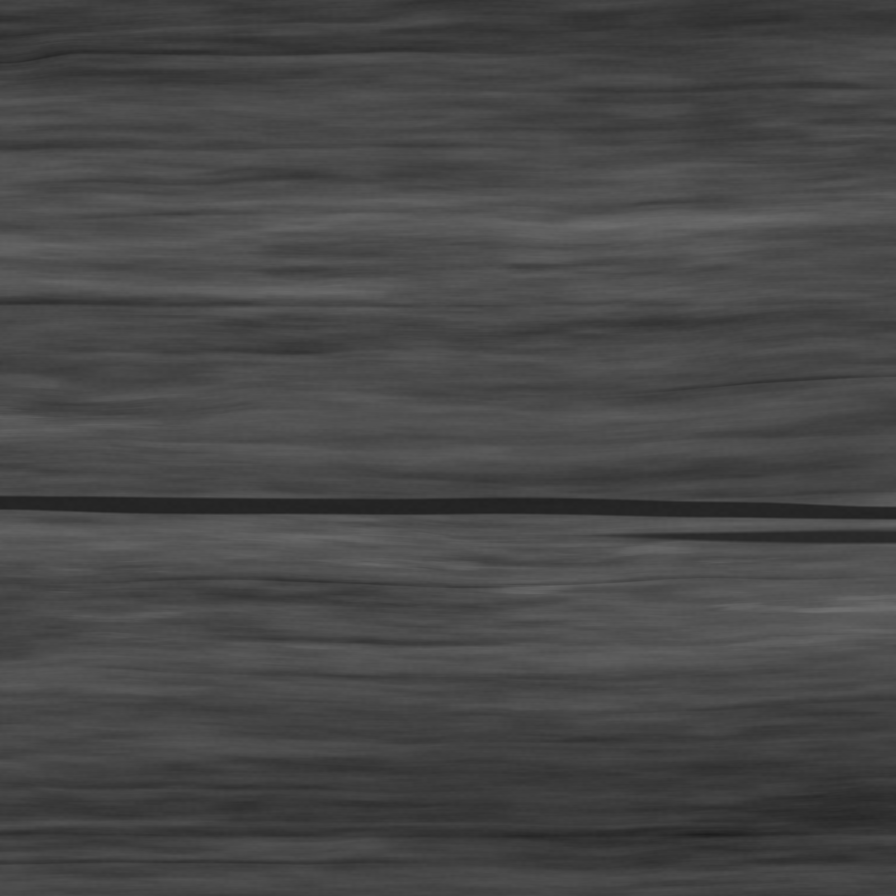
A Shadertoy shader for this texture:

```glsl
#define BASE_TONE 0.291
#define BAND_CONTRAST 0.15
#define STREAK_CONTRAST 0.15
#define FIBRE_CONTRAST 0.10
#define WARP 0.035
#define VEIN_COUNT 22
#define VEIN_DEPTH 0.065
#define CRACK_TONE 0.145
#define CRACK_HALF_WIDTH 0.0075

float hash(vec2 p) {
    vec3 q = fract(vec3(p.xyx) * 0.1031);
    q += dot(q, q.yzx + 33.33);
    return fract((q.x + q.y) * q.z);
}

float noise(vec2 p) {
    vec2 cell = floor(p), f = fract(p);
    f = f * f * f * (f * (f * 6.0 - 15.0) + 10.0);
    float low = mix(hash(cell), hash(cell + vec2(1, 0)), f.x);
    float high = mix(hash(cell + vec2(0, 1)), hash(cell + vec2(1, 1)), f.x);
    return mix(low, high, f.y);
}

float fbm(vec2 p) {
    float sum = 0.0, weight = 0.53;
    for (int i = 0; i < 4; i++) {
        sum += weight * noise(p);
        p = p * vec2(1.9, 2.1) + vec2(17.3, 9.1);
        weight *= 0.5;
    }
    return sum;
}

float bump(float x, float centre, float width) {
    float d = (x - centre) / width;
    return exp(-d * d);
}

// Broad light and dark zones across the plank
float zoneTone(float y) {
    return 0.022 * bump(y, 0.77, 0.12) + 0.035 * bump(y, 0.3, 0.09)
         - 0.040 * smoothstep(0.85, 0.95, y)
         - 0.045 * (1.0 - smoothstep(0.13, 0.24, y));
}

// Bends the grain gently, with tighter curls near the left edge
vec2 warpGrain(vec2 uv) {
    float bend = noise(uv * vec2(2.2, 4.0) + 3.7) - 0.5;
    float ripple = noise(uv * vec2(9.0, 16.0) + 8.1) - 0.5;
    float curl = bump(uv.x, 0.06, 0.2) * (bump(uv.y, 0.54, 0.05) + bump(uv.y, 0.95, 0.04));
    float upper = mix(0.35, 1.0, smoothstep(0.35, 0.5, uv.y));
    uv.y += WARP * upper * bend + (0.005 + 0.025 * curl) * ripple;
    return uv;
}

// A dark line with one crisp lower edge and a softer upper one
float vein(vec2 p, float y, float width, float centreX, float reach) {
    float d = p.y - y;
    float side = d > 0.0 ? 2.2 : 0.8;
    float taper = 1.0 - smoothstep(0.3, 1.0, abs(p.x - centreX) / reach);
    return bump(d, 0.0, width * side) * taper;
}

float scatteredVeins(vec2 p) {
    float dark = 0.0;
    for (int i = 0; i < VEIN_COUNT; i++) {
        float id = float(i) + 1.0;
        float y = (id - 0.5 + 0.8 * (hash(vec2(id, 2.0)) - 0.5)) / float(VEIN_COUNT);
        float slope = 0.03 * (hash(vec2(id, 5.0)) - 0.4);
        y += slope * (p.x - 0.5) + 0.008 * (noise(vec2(p.x * 4.0, id * 7.0)) - 0.5);
        float width = mix(0.0015, 0.0045, hash(vec2(id, 11.0)));
        float reach = mix(0.2, 0.75, hash(vec2(id, 17.0)));
        float strength = mix(0.35, 1.0, hash(vec2(id, 23.0)));
        dark = max(dark, strength * vein(p, y, width, hash(vec2(id, 31.0)), reach));
    }
    return dark;
}

void mainImage(out vec4 fragColor, in vec2 fragCoord) {
    vec2 uv = fragCoord / iResolution.xy;
    vec2 p = warpGrain(uv);

    // Layered grain, from wide bands to fine fibres
    float bands = fbm(p * vec2(0.9, 13.0) + 5.0) - 0.5;
    float streaks = fbm(p * vec2(2.8, 48.0) + 21.0) - 0.5;
    float fibres = fbm(p * vec2(15.0, 130.0) + 40.0) - 0.5;
    float roughness = mix(0.6, 1.2, noise(uv * vec2(2.0, 6.0) + 60.0));
    float tone = BASE_TONE + zoneTone(uv.y) + BAND_CONTRAST * bands
               + roughness * (STREAK_CONTRAST * streaks + FIBRE_CONTRAST * fibres);

    // Pale wisps in the rougher parts
    float wispZone = bump(uv.y, 0.34, 0.08) + 0.8 * bump(uv.y, 0.55, 0.05) * bump(uv.x, 0.0, 0.35);
    tone += 0.06 * wispZone * smoothstep(0.58, 0.8, fbm(p * vec2(7.0, 75.0) + 80.0));

    // Veins
    float dark = scatteredVeins(p);
    float wave = 0.006 * (noise(vec2(uv.x * 4.0, 3.0)) - 0.5);
    dark = max(dark, 1.2 * vein(uv, 0.661 + wave, 0.0035, 0.15, 1.0));
    dark = max(dark, 0.9 * vein(uv, 0.069 + wave, 0.0035, 0.5, 1.2));
    tone -= VEIN_DEPTH * dark;

    // Long open crack with pale lips
    float crackY = 0.438 - 0.009 * uv.x + 0.005 * (noise(vec2(uv.x * 5.0, 9.0)) - 0.5);
    float halfWidth = CRACK_HALF_WIDTH * mix(0.8, 1.25, noise(vec2(uv.x * 6.0, 14.0)));
    float d = uv.y - crackY;
    float lip = noise(vec2(uv.x * 14.0, 19.0));
    tone += 0.06 * lip * bump(d, halfWidth + 0.003, 0.003) * (1.0 - 0.7 * uv.x);
    tone += 0.045 * bump(d, -halfWidth - 0.006, 0.005) * mix(0.4, 1.0, uv.x);
    float crack = 1.0 - smoothstep(halfWidth - 0.0015, halfWidth + 0.002, abs(d));
    tone = mix(tone, CRACK_TONE + 0.03 * streaks, crack);

    // Short side crack that opens toward the right
    float opening = smoothstep(0.58, 0.95, uv.x);
    float sideY = 0.403 - 0.003 * opening + wave * 0.5;
    float sideWidth = 0.0065 * opening;
    float sideCrack = 1.0 - smoothstep(sideWidth - 0.002, sideWidth + 0.003, abs(uv.y - sideY));
    tone = mix(tone, CRACK_TONE + 0.02, sideCrack * smoothstep(0.56, 0.78, uv.x));

    // Faint surface speckle
    tone += 0.012 * (noise(uv * vec2(190.0, 260.0)) - 0.5);
    fragColor = vec4(vec3(clamp(tone, 0.0, 1.0)), 1.0);
}
```
